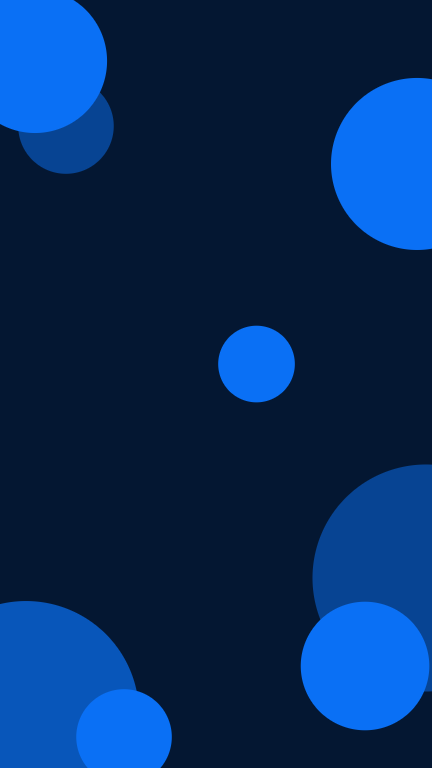
This background is drawn by a Shadertoy shader. Its source:

```glsl
#define NIGHT_COLOR vec3(0.016, 0.092, 0.195)
#define DISC_COLOR vec3(0.04, 0.44, 0.96)
#define FAINT 0.5
#define MEDIUM 0.7
#define SOLID 1.0
#define DISC_COUNT 8

// Each disc: centre x, centre y, radius (in canvas heights), opacity; back to front
const vec4 discs[DISC_COUNT] = vec4[DISC_COUNT](
    vec4(0.0859, 0.8359, 0.0622, FAINT),
    vec4(0.5547, 0.2474, 0.1478, FAINT),
    vec4(0.0339, 0.0703, 0.1471, MEDIUM),
    vec4(0.0456, 0.9206, 0.0938, SOLID),
    vec4(0.5430, 0.7865, 0.1120, SOLID),
    vec4(0.3340, 0.5260, 0.0499, SOLID),
    vec4(0.4753, 0.1328, 0.0837, SOLID),
    vec4(0.1615, 0.0404, 0.0622, SOLID)
);

// Antialiased coverage of a disc, with an edge one pixel wide
float discCoverage(vec2 point, vec2 centre, float radius, float pixel) {
    float signedDistance = length(point - centre) - radius;
    return clamp(0.5 - signedDistance / pixel, 0.0, 1.0);
}

void mainImage(out vec4 fragColor, in vec2 fragCoord) {
    float pixel = 1.0 / iResolution.y;
    vec2 point = fragCoord * pixel;
    vec3 color = NIGHT_COLOR;

    // Layer the translucent discs first, then the solid ones
    for (int i = 0; i < DISC_COUNT; i++) {
        vec4 disc = discs[i];
        float coverage = discCoverage(point, disc.xy, disc.z, pixel);
        color = mix(color, DISC_COLOR, coverage * disc.w);
    }

    fragColor = vec4(color, 1.0);
}
```
